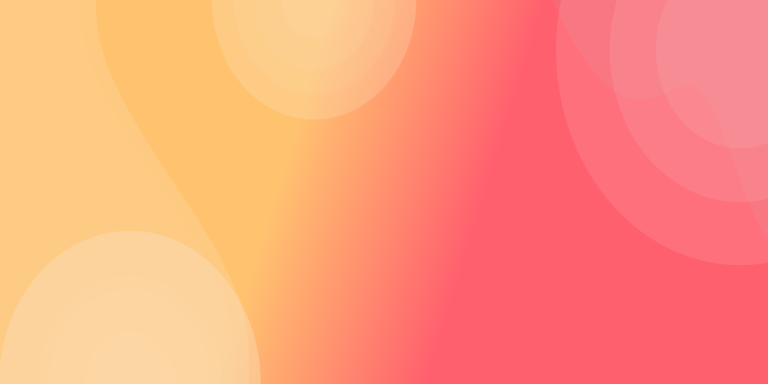
Give the GLSL for this background, as a Shadertoy shader.

```glsl
// A warm slanted gradient from amber to coral, overlaid with translucent
// wavy panels and three nests of concentric ovals. Each overlay is an implicit
// shape whose sign gives an antialiased mask for blending a tint.

const vec3 AMBER = vec3(1.0, 0.765, 0.44);
const vec3 CORAL = vec3(1.0, 0.375, 0.43);
const vec3 CREAM = vec3(0.98, 0.875, 0.74);
const vec3 BLUSH = vec3(0.97, 0.70, 0.72);
const vec3 ROSE  = vec3(0.88, 0.52, 0.57);
const float OVAL_STRETCH = 1.17;

// Mask of the region where the field is negative, one pixel soft.
float coverage(float field) {
    return clamp(0.5 - field / max(fwidth(field), 1e-5), 0.0, 1.0);
}

vec3 slantedGradient(vec2 p) {
    float across = p.x - 0.31 * p.y;
    return mix(AMBER, CORAL, clamp((across - 0.56) / 0.553, 0.0, 1.0));
}

// Right-hand border of the pale panel, as x over height.
float panelBorder(float y) {
    return mix(0.648, 0.25, smoothstep(0.08, 0.98, y));
}

// Lower border of the rose panel: a bowl, a small crest, then a long drop.
float roseBorder(float x) {
    float bowl = min(x - 1.667, 0.0);
    return 0.74 + 5.0 * bowl * bowl
         + 0.036 * smoothstep(1.667, 1.80, x)
         - 0.42 * smoothstep(1.80, 2.03, x);
}

// Nested ovals; opacity.x is for the outer oval, opacity.y for the inner ones.
vec3 addOvals(vec3 color, vec2 p, vec2 center, vec4 radii, vec3 tint, vec2 opacity) {
    float dist = length((p - center) / vec2(1.0, OVAL_STRETCH));
    for (int i = 0; i < 4; i++) {
        float alpha = i == 0 ? opacity.x : opacity.y;
        color = mix(color, tint, alpha * coverage(dist - radii[i]));
    }
    return color;
}

void mainImage(out vec4 fragColor, in vec2 fragCoord) {
    // Canvas is two units wide and one unit high.
    vec2 p = fragCoord / iResolution.xy * vec2(2.0, 1.0);
    vec3 color = slantedGradient(p);

    // Pale panel at the left, built from two offset layers
    for (int i = 0; i < 2; i++) {
        float edge = panelBorder(p.y) - 0.04 * float(i);
        color = mix(color, CREAM, (i == 0 ? 0.22 : 0.06) * coverage(p.x - edge));
    }

    // Rose panel in the upper right corner
    float roseMask = coverage(roseBorder(p.x) - p.y);
    color = mix(color, ROSE, 0.24 * roseMask);

    // Oval nests: lower left, top, upper right (a negative radius is empty)
    color = addOvals(color, p, vec2(0.338, 0.0),
                     vec4(0.341, 0.24, 0.21, 0.118), CREAM, vec2(0.42, 0.08));
    color = addOvals(color, p, vec2(0.818, 1.0),
                     vec4(0.266, 0.21, 0.157, 0.085), CREAM, vec2(0.27, 0.10));
    color = addOvals(color, p, vec2(1.927, 0.87),
                     vec4(0.479, 0.339, 0.219, -1.0), BLUSH, vec2(0.20, 0.19));

    fragColor = vec4(color, 1.0);
}
```
